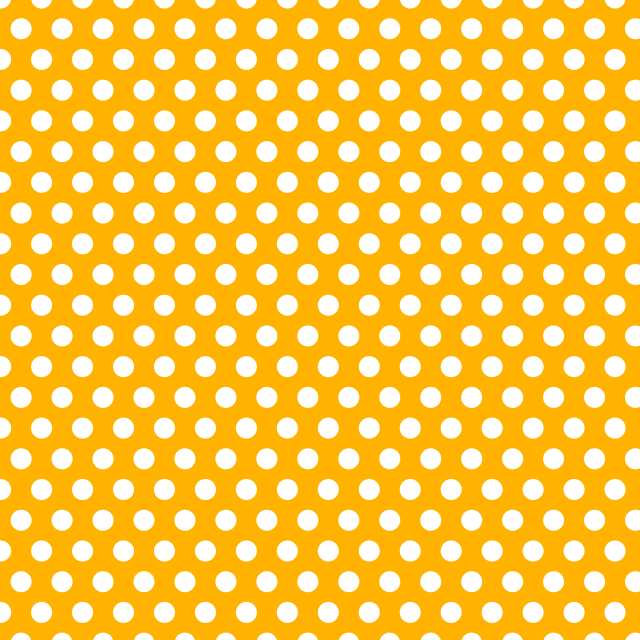
Write a Shadertoy shader that draws this pattern.

```glsl
const vec3 AMBER = vec3(1.0, 0.70, 0.0);
const vec3 WHITE = vec3(1.0);

// Layout in canvas units; each cell spans two staggered rows
const vec2 CELL = vec2(0.064, 0.096);
const vec2 ORIGIN = vec2(0.033, -0.0049);
const float DOT_RADIUS = 0.0164;

// Signed distance to the nearest disc of a rectangular lattice
float discLattice(vec2 p, vec2 cell, float radius) {
    vec2 local = p - cell * floor(p / cell + 0.5);
    return length(local) - radius;
}

// Two lattices, the second shifted by half a cell
float staggeredDiscs(vec2 p, vec2 cell, float radius) {
    return min(discLattice(p, cell, radius),
               discLattice(p - 0.5 * cell, cell, radius));
}

// Coverage of a shape, softened over one pixel
float coverage(float dist, float pixel) {
    return clamp(0.5 - dist / pixel, 0.0, 1.0);
}

void mainImage(out vec4 fragColor, in vec2 fragCoord) {
    float pixel = 1.0 / iResolution.y;
    vec2 p = fragCoord * pixel;

    float dist = staggeredDiscs(p - ORIGIN, CELL, DOT_RADIUS);
    vec3 color = mix(AMBER, WHITE, coverage(dist, pixel));

    fragColor = vec4(color, 1.0);
}
```
